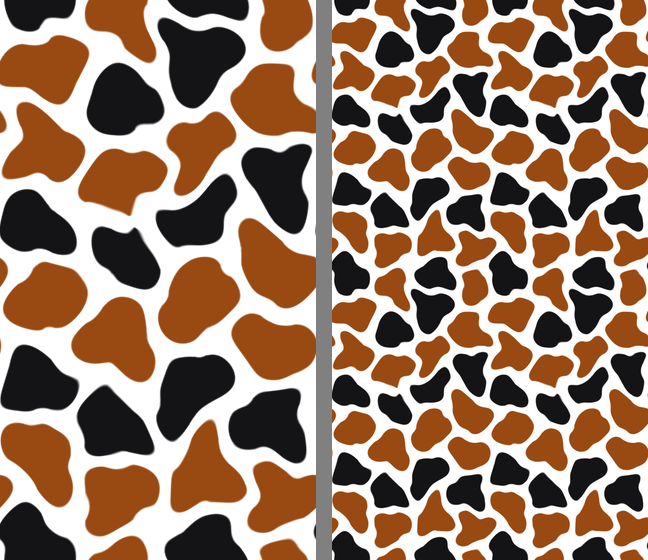
Left: one tile. Right: repeated 2 by 2.
Write a Shadertoy shader that draws this pattern.

```glsl
#define GRID vec2(4.0, 7.0)    // whole patches across and up the tile
#define JITTER 0.28            // scatter of patch centres
#define LOBE_RADIUS 0.35
#define LOBE_REACH vec2(0.16, 0.45)
#define LOBE_BLEND 0.16        // softness where lobes join
#define GAP 0.13               // narrowest white channel
#define CORNER 9.0             // lower gives rounder corners
#define WARP 0.07
#define BLACK_SHARE 0.43
#define PAPER vec3(1.0)
#define BROWN vec3(0.60, 0.29, 0.07)
#define BLACK vec3(0.08, 0.08, 0.09)

const float TAU = 6.2831853;

vec2 hash(vec2 id, float salt) {
    vec3 q = fract((vec3(id, salt) * 17.3 + 5.0) * vec3(0.1031, 0.1030, 0.0973));
    q += dot(q, q.yzx + 33.33);
    return fract((q.xx + q.yz) * q.zy);
}

float smoothMin(float a, float b, float k) {
    float h = max(k - abs(a - b), 0.0) / k;
    return min(a, b) - 0.25 * h * h * k;
}

// Three uneven lobes around a centre, each swelling toward its tip
float lobedPatch(vec2 p, vec2 id) {
    float turn = TAU * hash(id, 1.0).x;
    float d = 1e3;
    for (int i = 0; i < 3; i++) {
        vec2 rnd = hash(id, 2.0 + float(i));
        float angle = turn + TAU * float(i) / 3.0 + 0.9 * (rnd.x - 0.5);
        vec2 arm = vec2(cos(angle), sin(angle)) * mix(LOBE_REACH.x, LOBE_REACH.y, rnd.y);
        float along = clamp(dot(p, arm) / dot(arm, arm), 0.0, 1.0);
        float lobe = length(p - arm * along) - LOBE_RADIUS * mix(0.75, 1.0, along);
        d = smoothMin(d, lobe, LOBE_BLEND);
    }
    return d;
}

// Spread the two inks evenly, with some irregularity
vec3 patchColor(vec2 id) {
    float order = (id.x + GRID.x * id.y) * 0.618 + 0.35 * hash(id, 9.0).x;
    return fract(order) < BLACK_SHARE ? BLACK : BROWN;
}

void mainImage(out vec4 fragColor, in vec2 fragCoord) {
    vec2 uv = fragCoord / iResolution.xy;
    vec2 p = uv * GRID + WARP * sin(TAU * (uv.yx * vec2(5.0, 3.0) + vec2(0.1, 0.6)));
    vec2 cell = floor(p);

    // Nearest patch, and a soft minimum over all the others
    float nearest = 1e3;
    float rest = 1e-12;
    vec2 owner = vec2(0.0);
    for (int y = -2; y <= 2; y++) {
        for (int x = -2; x <= 2; x++) {
            vec2 site = cell + vec2(x, y);
            vec2 id = floor(mod(site + 0.5, GRID));
            vec2 centre = site + 0.5 + JITTER * (hash(id, 0.0) - 0.5);
            centre.y += 0.5 * mod(id.x, 2.0) - 0.25;
            float d = lobedPatch(p - centre, id);
            rest += exp(-CORNER * max(d, nearest));
            if (d < nearest) {
                nearest = d;
                owner = id;
            }
        }
    }

    // Trim each patch so a channel separates it from its neighbours
    float others = -log(rest) / CORNER;
    float trim = 0.5 * (nearest - others + GAP);
    float edge = -smoothMin(-nearest, -trim, 0.12);

    float pixel = GRID.y / iResolution.y;
    float ink = 1.0 - smoothstep(-0.9 * pixel, 0.9 * pixel, edge);
    fragColor = vec4(mix(PAPER, patchColor(owner), ink), 1.0);
}
```
